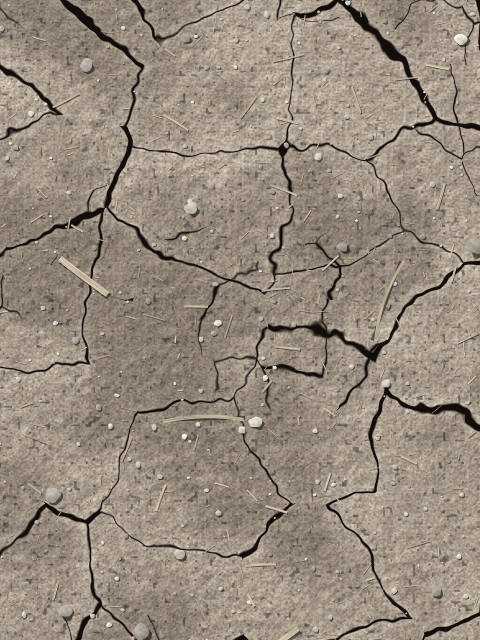
This texture is drawn by a Shadertoy shader. Its source:

```glsl
float hash(vec2 p) {
    return fract(sin(dot(p, vec2(127.1, 311.7))) * 43758.5453);
}

vec2 hash2(vec2 p) {
    return vec2(hash(p), hash(p + 57.3));
}

float noise(vec2 p) {
    vec2 i = floor(p), f = fract(p);
    f = f * f * (3.0 - 2.0 * f);
    return mix(mix(hash(i), hash(i + vec2(1, 0)), f.x),
               mix(hash(i + vec2(0, 1)), hash(i + vec2(1, 1)), f.x), f.y);
}

float fbm(vec2 p) {
    float sum = 0.0, amp = 0.5;
    for (int i = 0; i < 5; i++) {
        sum += amp * noise(p);
        p = mat2(1.6, 1.2, -1.2, 1.6) * p + 7.3;
        amp *= 0.5;
    }
    return sum;
}

// Antialiased coverage of a signed distance
float cover(float d) {
    return clamp(0.5 - d * iResolution.y, 0.0, 1.0);
}

// Voronoi cracks: x = signed distance to crack, y = distance to plate edge, z = plate hash
vec3 cracks(vec2 p, float scale, float thin, float wide, float gaps) {
    vec2 q = p * scale, cell = floor(q), nearest, nearId;
    float best = 9.0;
    for (int y = -1; y <= 1; y++)
    for (int x = -1; x <= 1; x++) {
        vec2 id = cell + vec2(x, y);
        vec2 r = id + 0.1 + 0.8 * hash2(id) - q;
        if (dot(r, r) < best) { best = dot(r, r); nearest = r; nearId = id; }
    }
    float taper = 0.35 + 1.3 * noise(p * 22.0);
    vec2 dist = vec2(1.0);
    for (int y = -2; y <= 2; y++)
    for (int x = -2; x <= 2; x++) {
        vec2 id = nearId + vec2(x, y);
        float h = hash((id + nearId) * 0.5 + 3.7);
        if ((x == 0 && y == 0) || h < gaps) continue;
        vec2 r = id + 0.1 + 0.8 * hash2(id) - q;
        float d = dot(0.5 * (nearest + r), normalize(r - nearest)) / scale;
        float k = (h - gaps) / (1.0 - gaps);
        dist = min(dist, vec2(d - taper * mix(thin, wide, k * k), d));
    }
    return vec3(dist, hash(nearId + 8.1));
}

// Scattered straw: half length and half width in canvas units
void straws(inout vec3 col, vec2 p, float scale, float halfLen, float halfWid, float density) {
    vec2 cell = floor(p * scale);
    for (int y = -1; y <= 1; y++)
    for (int x = -1; x <= 1; x++) {
        vec2 id = cell + vec2(x, y), rnd = hash2(id + scale);
        if (hash(id + 2.9 * scale) > density) continue;
        float a = 6.283 * hash(id + 31.7), c = cos(a), s = sin(a);
        mat2 turn = mat2(c, -s, s, c);
        vec2 size = vec2(halfLen * (0.35 + rnd.x), halfWid * (0.5 + rnd.y));
        vec2 r = p - (id + hash2(id + 14.2)) / scale;
        vec2 q = turn * r, shade = turn * (r + vec2(-0.7, 1.0) * halfWid);
        q.y += 4.0 * (rnd.x - 0.5) * q.x * q.x;
        vec2 box = abs(q) - size, shadeBox = abs(shade) - size;
        col *= 1.0 - 0.5 * cover(max(shadeBox.x, shadeBox.y));
        float fibre = noise(vec2(q.x * 40.0, q.y * 900.0) + id);
        vec3 straw = mix(vec3(0.62, 0.56, 0.47), vec3(0.9, 0.85, 0.75), 0.35 * rnd.y + 0.65 * fibre);
        col = mix(col, straw, cover(max(box.x, box.y)));
    }
}

// Scattered pebbles with a cast shadow
void pebbles(inout vec3 col, vec2 p, float scale, float radius, float density) {
    vec2 cell = floor(p * scale);
    for (int y = -1; y <= 1; y++)
    for (int x = -1; x <= 1; x++) {
        vec2 id = cell + vec2(x, y);
        if (hash(id + 5.3 * scale) > density) continue;
        float h = hash(id + 71.0), size = radius * (0.3 + 0.7 * h * h);
        vec2 r = p - (id + hash2(id + 40.6)) / scale;
        r += 0.5 * size * (vec2(noise(r / size + id), noise(r / size + id + 9.0)) - 0.5);
        r.y *= 0.8 + 0.6 * hash(id + 3.0);
        col *= 1.0 - 0.55 * cover(length(r + vec2(-0.35, 0.45) * size) - size);
        vec3 stone = mix(vec3(0.62, 0.59, 0.55), vec3(0.92, 0.9, 0.85), hash(id + 23.0));
        stone *= 1.0 + 0.15 * dot(r / size, vec2(-0.6, 0.8)) + 0.2 * (noise(p * 250.0) - 0.5);
        col = mix(col, stone, cover(length(r) - size));
    }
}

void mainImage(out vec4 fragColor, in vec2 fragCoord) {
    vec2 p = fragCoord / iResolution.y;

    // Jagged crack network
    vec2 warped = p + 0.1 * (vec2(fbm(p * 6.0), fbm(p * 6.0 + 19.0)) - 0.5);
    warped += 0.006 * (vec2(noise(p * 70.0), noise(p * 70.0 + 31.0)) - 0.5);
    vec3 plate = cracks(warped, 5.0, 0.0009, 0.0058, 0.12);
    vec3 fine = cracks(warped + 3.3, 11.0, 0.0004, 0.0014, 0.6);
    float hairline = fine.x + 0.004 * smoothstep(0.4, 0.6, noise(p * 7.0 + 5.0));

    // Dried mud with pale dust towards the plate edges
    float dust = smoothstep(0.42, 0.58, fbm(p * 5.0 + 11.0) + 0.12 * exp(-plate.y * 30.0));
    float tone = 0.22 + 0.36 * dust + 0.35 * (fbm(p * 14.0) - 0.3) + 0.2 * (plate.z - 0.5);
    vec3 col = mix(vec3(0.5, 0.455, 0.405), vec3(0.76, 0.71, 0.645), tone);

    // Gritty relief, grain and pits
    float relief = fbm(p * 65.0) - fbm(p * 65.0 + vec2(-0.1, 0.13));
    col *= 1.0 + 1.1 * relief + 0.3 * (noise(p * 390.0) - 0.5);
    col *= 1.0 - 0.35 * smoothstep(0.78, 0.95, noise(p * 170.0));

    // Pale rims, brown walls and dark depths
    col += 0.07 * exp(-max(plate.x, 0.0) * 160.0);
    float crack = min(plate.x, hairline);
    col = mix(col, vec3(0.29, 0.25, 0.22), 0.65 * cover(crack - 0.0012));
    col = mix(col, vec3(0.07, 0.05, 0.04), cover(crack));

    // Debris from small to large
    pebbles(col, p, 34.0, 0.0045, 0.4);
    straws(col, p, 27.0, 0.009, 0.0008, 0.25 + 0.4 * noise(floor(p * 5.0)));
    straws(col, p, 12.0, 0.019, 0.0014, 0.4);
    pebbles(col, p, 9.0, 0.014, 0.4);
    straws(col, p, 5.0, 0.05, 0.0034, 0.4);

    fragColor = vec4(clamp(col, 0.0, 1.0), 1.0);
}
```
